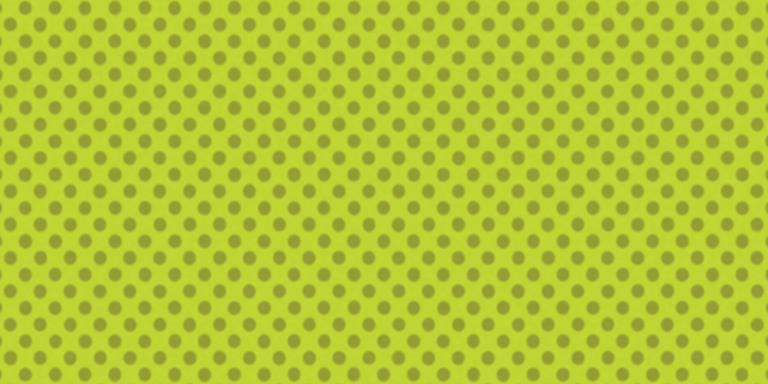
A Shadertoy shader for this pattern:

```glsl
// Staggered rows of soft olive oval dots on a lime ground.

const vec3 LIME = vec3(0.745, 0.835, 0.200);
const vec3 OLIVE = vec3(0.580, 0.618, 0.200);

// All lengths are in canvas heights.
const vec2 CELL = vec2(0.07778, 0.0868);      // one repeat holds two dots
const vec2 DOT_RADII = vec2(0.0168, 0.0181);
const vec2 PATTERN_CENTER = vec2(-0.0005, 0.0018);
const float EDGE_SOFTNESS = 0.30;             // fraction of the dot radius

float hash(vec2 p) {
    return fract(sin(dot(p, vec2(127.1, 311.7))) * 43758.5453);
}

float valueNoise(vec2 p) {
    vec2 i = floor(p);
    vec2 f = fract(p);
    f = f * f * (3.0 - 2.0 * f);
    float low = mix(hash(i), hash(i + vec2(1.0, 0.0)), f.x);
    float high = mix(hash(i + vec2(0.0, 1.0)), hash(i + vec2(1.0, 1.0)), f.x);
    return mix(low, high, f.y);
}

// Coverage of an oval whose edge fades on both sides of its outline.
float softOval(vec2 p, vec2 radii, float softness) {
    float d = length(p / radii);
    return 1.0 - smoothstep(1.0 - softness, 1.0 + softness, d);
}

// One rectangular lattice of dots, each slightly different in place and size.
float dotLattice(vec2 p, vec2 cell, vec2 radii, float softness, float seed) {
    vec2 id = floor(p / cell + 0.5);
    vec2 local = p - id * cell;
    vec2 key = id + seed;
    vec2 jitter = vec2(hash(key + 3.1), hash(key + 7.7)) - 0.5;
    vec2 stretch = vec2(hash(key + 13.3), hash(key + 19.9)) - 0.5;
    return softOval(local - jitter * 0.0014, radii * (1.0 + 0.06 * stretch), softness);
}

void mainImage(out vec4 fragColor, in vec2 fragCoord) {
    vec2 p = (fragCoord - 0.5 * iResolution.xy) / iResolution.y;
    float pixel = 1.0 / iResolution.y;
    float softness = max(EDGE_SOFTNESS, 0.75 * pixel / DOT_RADII.x);

    // Two lattices, half a cell apart, make the staggered rows.
    float coverage = 0.0;
    for (int k = 0; k < 2; k++) {
        float side = float(k);
        vec2 origin = PATTERN_CENTER + 0.5 * CELL * vec2(side, 1.0 - side);
        float dots = dotLattice(p - origin, CELL, DOT_RADII, softness, 41.0 * side);
        coverage = max(coverage, dots);
    }

    // Faint mottling of the printed colour.
    float mottle = valueNoise(p * 110.0) - 0.5;
    vec3 color = mix(LIME, OLIVE, coverage) + 0.016 * mottle * vec3(1.0, 1.0, 0.6);
    fragColor = vec4(color, 1.0);
}
```
